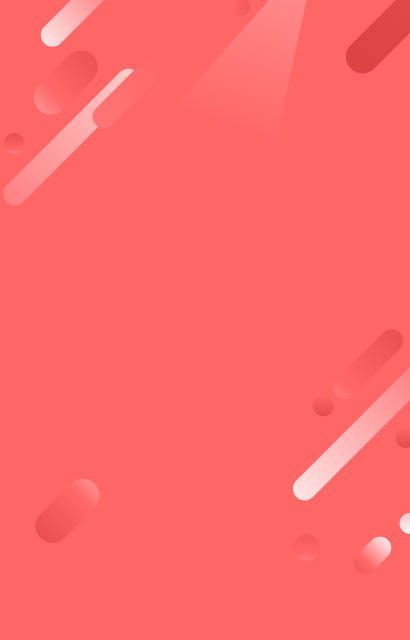
Write a Shadertoy shader that draws this background.

```glsl
const vec3 CORAL = vec3(1.0, 0.4, 0.4);
const vec3 CRIMSON = vec3(0.86, 0.26, 0.26);
const float CANVAS_HEIGHT = 7.68;

// Negative tones shade toward crimson, positive ones toward white
vec3 toneColor(float tone) {
    vec3 target = tone < 0.0 ? CRIMSON : vec3(1.0);
    return mix(CORAL, target, abs(tone));
}

float coverage(float dist, float pixel) {
    return clamp(0.5 - dist / pixel, 0.0, 1.0);
}

// Capsule with a gradient running from its start cap to its end cap
vec3 pill(vec3 under, vec2 p, vec2 start, vec2 end, float radius,
          float startTone, float endTone, float pixel) {
    vec2 axis = end - start;
    float len = length(axis);
    float along = dot(p - start, axis / len);
    float dist = length(p - start - axis * clamp(along / len, 0.0, 1.0)) - radius;
    float blend = clamp((along + radius) / (len + 2.0 * radius), 0.0, 1.0);
    vec3 color = toneColor(mix(startTone, endTone, blend));
    return mix(under, color, coverage(dist, pixel));
}

// Disc with a gradient running along a unit direction
vec3 disc(vec3 under, vec2 p, vec2 center, float radius, vec2 direction,
          float startTone, float endTone, float pixel) {
    vec2 q = p - center;
    float blend = clamp(0.5 + 0.5 * dot(q, direction) / radius, 0.0, 1.0);
    vec3 color = toneColor(mix(startTone, endTone, blend));
    return mix(under, color, coverage(length(q) - radius, pixel));
}

// Signed distance to the line through a and b, positive on its right side
float lineSide(vec2 p, vec2 a, vec2 b) {
    vec2 d = normalize(b - a);
    return dot(p - a, vec2(d.y, -d.x));
}

// Light cone that fades between its top and its slanted foot
vec3 beam(vec3 under, vec2 p, vec2 apex, vec2 leftFoot, vec2 rightFoot,
          float reach, float tone, float pixel) {
    float outside = max(lineSide(p, apex, leftFoot), lineSide(p, rightFoot, apex));
    float height = -lineSide(p, leftFoot, rightFoot);
    float fade = clamp(height / reach, 0.0, 1.0);
    float mask = coverage(outside, pixel) * step(0.0, height);
    return mix(under, toneColor(tone), fade * mask);
}

void mainImage(out vec4 fragColor, in vec2 fragCoord) {
    float pixel = CANVAS_HEIGHT / iResolution.y;
    vec2 p = fragCoord * pixel;
    vec2 up = vec2(0.0, 1.0);
    vec2 right = vec2(1.0, 0.0);
    vec3 color = CORAL;

    // Spotlight and upper right corner
    color = beam(color, p, vec2(3.82, 8.35), vec2(2.08, 6.38), vec2(3.31, 5.96),
                 1.67, 0.22, pixel);
    color = disc(color, p, vec2(2.89, 7.60), 0.11, right, 0.0, -0.4, pixel);
    color = pill(color, p, vec2(4.35, 7.00), vec2(5.20, 7.85), 0.20, -1.0, -0.75, pixel);

    // Upper left cluster
    color = pill(color, p, vec2(0.63, 7.26), vec2(1.25, 7.88), 0.14, 0.82, 0.05, pixel);
    color = pill(color, p, vec2(0.61, 6.51), vec2(0.97, 6.87), 0.205, 0.25, -0.55, pixel);
    color = pill(color, p, vec2(0.18, 5.355), vec2(1.54, 6.715), 0.14, 0.17, 0.68, pixel);
    color = pill(color, p, vec2(1.25, 6.28), vec2(1.85, 6.88), 0.14, 0.10, 0.0, pixel);
    color = disc(color, p, vec2(0.17, 5.96), 0.125, up, 0.18, -0.65, pixel);

    // Right side cluster
    color = pill(color, p, vec2(4.14, 3.03), vec2(4.70, 3.59), 0.14, 0.12, -0.6, pixel);
    color = pill(color, p, vec2(3.655, 1.815), vec2(5.05, 3.21), 0.14, 0.82, 0.12, pixel);
    color = disc(color, p, vec2(3.88, 2.81), 0.125, up, -0.75, 0.0, pixel);
    color = disc(color, p, vec2(4.87, 2.43), 0.125, up, -0.75, 0.0, pixel);

    // Lower right cluster
    color = disc(color, p, vec2(4.92, 1.40), 0.125, up, 0.95, 0.6, pixel);
    color = pill(color, p, vec2(4.38, 0.925), vec2(4.56, 1.105), 0.135, -0.35, 0.85, pixel);
    color = disc(color, p, vec2(3.68, 1.11), 0.16, up, 0.14, -0.35, pixel);

    // Lower left
    color = pill(color, p, vec2(0.63, 1.37), vec2(0.99, 1.73), 0.205, -0.65, 0.25, pixel);

    fragColor = vec4(color, 1.0);
}
```
